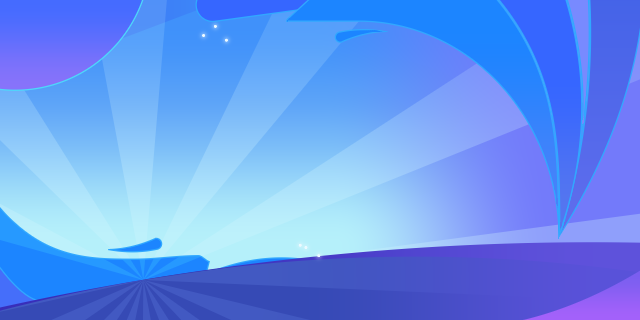
Reproduce this background procedurally as a Shadertoy shader.

```glsl
float hash(float n) { return fract(sin(n * 12.9898) * 43758.5453); }

// Coverage of the inside (d < 0), one pixel soft
float cover(float d) { return clamp(0.5 - d * iResolution.y, 0.0, 1.0); }

// Rescales an implicit function to an approximate distance
float toDistance(float f) {
    float slope = length(vec2(dFdx(f), dFdy(f))) * iResolution.y;
    return f / max(slope, 0.05);
}

// Fills a shape and draws a thin rim just inside its edge
vec3 paint(vec3 base, float f, vec3 fill, vec3 rim) {
    float d = toDistance(f);
    vec3 body = mix(rim, fill, cover(d + 0.004));
    return mix(base, body, cover(d));
}

// Tapered drop from a to b, bowed sideways
float drop(vec2 p, vec2 a, vec2 b, float ra, float rb, float bow) {
    vec2 axis = b - a;
    float t = clamp(dot(p - a, axis) / dot(axis, axis), 0.0, 1.0);
    vec2 spine = a + axis * t + vec2(0.0, bow * t * (1.0 - t));
    return length(p - spine) - mix(ra, rb, t);
}

// Light wedges; each entry holds the middle angle and half width in degrees
float sunRays(vec2 q) {
    vec2 wedges[6] = vec2[](vec2(2.0, 5.6), vec2(27.5, 5.5), vec2(57.2, 7.0),
                            vec2(92.9, 7.7), vec2(128.9, 6.8), vec2(158.2, 6.2));
    float angle = degrees(atan(q.y, q.x));
    float light = 0.0;
    for (int i = 0; i < 6; i++) {
        float d = radians(abs(angle - wedges[i].x) - wedges[i].y) * length(q);
        light = max(light, cover(d));
    }
    return light;
}

void mainImage(out vec4 fragColor, in vec2 fragCoord) {
    vec2 p = fragCoord / iResolution.xy * vec2(2.0, 1.0);
    vec2 q = p - vec2(0.448, 0.125);
    float rays = sunRays(q);
    vec3 rim = vec3(0.19, 0.66, 1.0);
    vec3 azure = vec3(0.11, 0.52, 1.0);
    vec3 indigo = vec3(0.21, 0.40, 1.0);

    // Sky
    vec3 col = mix(vec3(0.71, 0.94, 0.98), vec3(0.39, 0.66, 0.97), smoothstep(0.24, 0.71, p.y));
    col = mix(col, vec3(0.25, 0.57, 0.98), smoothstep(0.58, 0.92, p.y));
    float violet = smoothstep(1.08, 1.78, p.x + 0.12 * p.y);
    col = mix(col, vec3(0.45, 0.48, 0.98), violet);
    float shade = cover((0.883 + 0.377 * (p.x - 0.39) - p.y) * 0.94);
    col = mix(col, vec3(0.23, 0.46, 0.96), 0.6 * shade * (1.0 - smoothstep(0.5, 0.8, p.x)));
    col = mix(col, vec3(0.82, 0.96, 1.0), rays * mix(0.3, 0.14, smoothstep(0.3, 1.0, p.y)));

    // Corner disc
    vec3 disc = mix(vec3(0.53, 0.45, 0.98), vec3(0.27, 0.42, 1.0), smoothstep(0.72, 1.0, p.y));
    col = paint(col, length(p - vec2(0.047, 1.141)) - 0.425, disc, vec3(0.30, 0.85, 0.98));

    // Upper blobs
    col = paint(col, drop(p, vec2(0.665, 0.985), vec2(0.95, 1.03), 0.054, 0.06, 0.0), indigo, rim);
    col = paint(col, drop(p, vec2(1.064, 0.884), vec2(1.21, 0.901), 0.018, 0.001, 0.03), azure, rim);

    // Great wave curling down to a tip
    float s = clamp((p.y - 0.255) / 0.745, 0.0, 1.0);
    float below = 0.255 - p.y;
    vec2 e = vec2(max(p.x - 1.12, 0.0) / 0.625, (p.y - 0.255) / 0.677);
    float bluePlume = max(1.0 - length(e), p.x - 1.747 + 0.19 * pow(s, 3.2));
    bluePlume = max(bluePlume, 0.895 + max(p.y - 0.94, 0.0) * 1.1 - p.x);
    float edgeA = 1.747 - 0.19 * pow(s, 3.2);
    float edgeB = 1.745 + s * (0.2715 - 0.2455 * s);
    float edgeC = 1.745 + s * (0.228 - 0.132 * s);
    float edgeD = 1.745 + s * (0.475 - 0.206 * s);
    vec3 leaf = mix(vec3(0.38, 0.43, 0.93), vec3(0.27, 0.39, 0.91), s);
    col = paint(col, max(max(edgeC - p.x, p.x - edgeD), below), leaf, rim);
    col = paint(col, max(max(edgeB - p.x, p.x - edgeC), below), vec3(0.47, 0.54, 1.0), rim);
    vec3 inner = mix(vec3(0.33, 0.46, 0.94), indigo, smoothstep(0.1, 0.7, s));
    col = paint(col, max(max(edgeA - p.x, p.x - edgeB), below), inner, rim);
    vec3 outer = mix(vec3(0.27, 0.51, 0.98), azure, smoothstep(0.2, 0.9, s));
    col = paint(col, max(bluePlume, below), outer, rim);

    // Lower left water
    float crest = 0.192 + 0.161 * pow(max(1.0 - p.x / 0.42, 0.0), 3.0);
    crest += 0.011 * smoothstep(0.42, 0.62, p.x) - 0.02 * smoothstep(0.62, 0.66, p.x);
    float water = max(p.y - crest, p.x - 0.61 - 0.25 * p.y);
    col = paint(col, water, mix(azure, vec3(0.16, 0.62, 1.0), rays * 0.8), rim);
    float shore = 0.062 + 0.105 * pow(max(1.0 - p.x / 0.125, 0.0), 1.6);
    col = paint(col, max(p.y - shore, p.x - 0.15), vec3(0.27, 0.43, 0.98), rim);
    col = paint(col, drop(p, vec2(0.34, 0.22), vec2(0.488, 0.238), 0.002, 0.019, -0.03), azure, rim);
    col = paint(col, p.y - 0.196 + 0.9 * (p.x - 0.88) * (p.x - 0.88), azure, rim);

    // Hill with a darker inner slope and its own narrow rays
    float hill = p.y - 0.243 + 0.0596 * (p.x - 1.85) * (p.x - 1.85);
    vec3 band = mix(vec3(0.22, 0.18, 0.73), vec3(0.37, 0.32, 0.86), smoothstep(0.4, 1.9, p.x));
    col = mix(col, band, cover(toDistance(hill)));
    float slope = max(hill, p.y - 0.198 + 0.1 * (p.x - 1.3) * (p.x - 1.3));
    vec3 ground = mix(vec3(0.21, 0.29, 0.71), vec3(0.35, 0.32, 0.85), smoothstep(0.9, 1.9, p.x));
    float turn = mod(degrees(atan(q.y, q.x)) + 360.0, 22.0);
    float groundRay = cover(radians(abs(turn - 11.0) - 5.5) * length(q));
    ground += vec3(0.05, 0.06, 0.05) * groundRay * (1.0 - smoothstep(0.3, 1.3, length(q)));
    col = mix(col, ground, cover(toDistance(slope)));
    float t = max(p.x - 1.635, 0.0);
    float corner = p.y - t * (0.24 + 0.5 * t) + max(1.635 - p.x, 0.0);
    vec3 orchid = mix(vec3(0.64, 0.38, 0.98), vec3(0.48, 0.37, 0.94), smoothstep(0.0, 0.15, p.y));
    col = mix(col, orchid, cover(toDistance(corner)));

    // Sparkles in two small clusters
    for (float i = 0.0; i < 6.0; i++) {
        vec2 home = mix(vec2(0.67, 0.9), vec2(0.99, 0.215), mod(i, 2.0));
        vec2 jitter = vec2(hash(i + 1.0), hash(i + 9.0)) - 0.5;
        float d = length(p - home - jitter * vec2(0.13, 0.06));
        col = mix(col, vec3(0.93, 0.98, 1.0), max(cover(d - 0.005), 0.35 * exp(-d * d * 9000.0)));
    }
    fragColor = vec4(col, 1.0);
}
```
